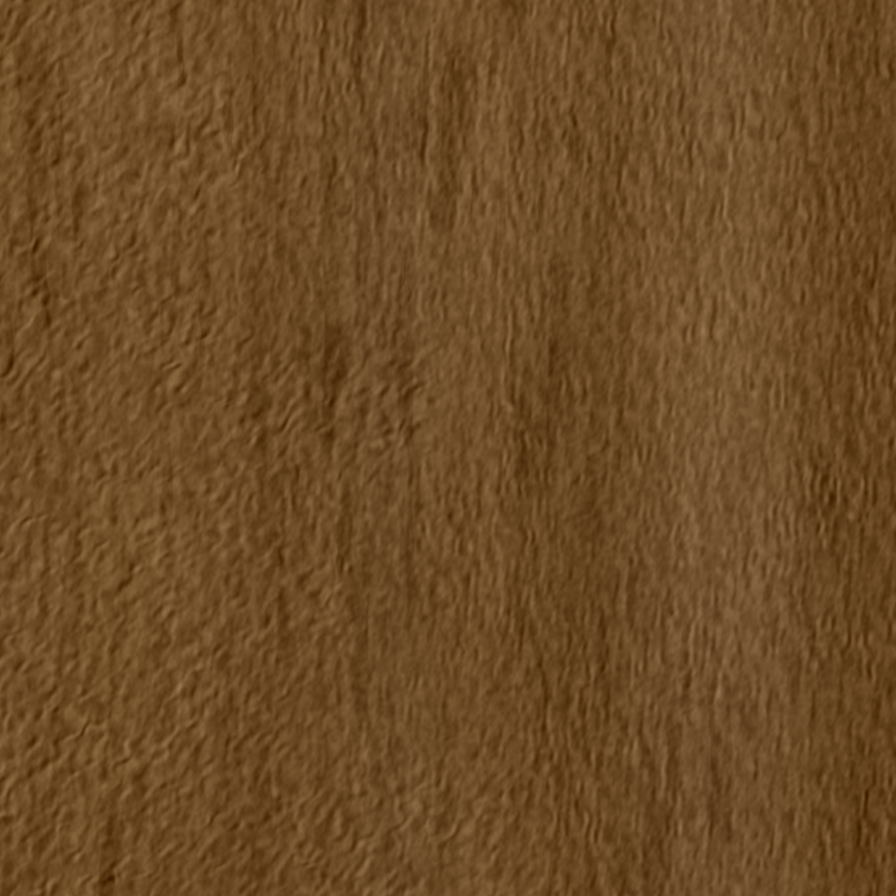
Write a Shadertoy shader that draws this texture.

```glsl
float hash(vec2 p) {
    vec3 q = fract(vec3(p.xyx) * 0.1031);
    q += dot(q, q.yzx + 33.33);
    return fract((q.x + q.y) * q.z);
}

// Smooth value noise from -1 to 1
float noise(vec2 p) {
    vec2 cell = floor(p), f = fract(p);
    f = f * f * (3.0 - 2.0 * f);
    float low = mix(hash(cell), hash(cell + vec2(1, 0)), f.x);
    float high = mix(hash(cell + vec2(0, 1)), hash(cell + vec2(1, 1)), f.x);
    return 2.0 * mix(low, high, f.y) - 1.0;
}

float fbm(vec2 p) {
    float sum = 0.0, amplitude = 0.6;
    for (int i = 0; i < 4; i++) {
        sum += amplitude * noise(p);
        p = p * 2.03 + vec2(17.3, 9.1);
        amplitude *= 0.55;
    }
    return sum;
}

vec2 rotate(vec2 p, float angle) {
    float c = cos(angle), s = sin(angle);
    return vec2(c * p.x + s * p.y, c * p.y - s * p.x);
}

float band(float x, float centre, float width) {
    float d = (x - centre) / width;
    return exp(-d * d);
}

// Short embossed fibres, leaning by the given angle
float fibres(vec2 p, float angle, vec2 scale) {
    vec2 q = rotate(p, angle) * scale + 150.0;
    return noise(q) - 0.7 * noise(q + vec2(1.0, 0.2));
}

void mainImage(out vec4 fragColor, in vec2 fragCoord) {
    vec2 uv = fragCoord / iResolution.xy;

    // Gentle bending and ragged edges of the vertical grain
    float bend = 0.016 * noise(uv * vec2(3.0, 2.2) + 4.0)
               + 0.004 * noise(uv * vec2(11.0, 8.0));
    vec2 ragged = vec2(noise(uv * 70.0), noise(uv * 70.0 + 80.0));
    vec2 p = uv + vec2(bend, 0.0) + 0.0018 * ragged;

    // Broad light and dark bands
    float tone = 0.424 + 0.020 * band(p.x, 0.16, 0.13) + 0.018 * band(p.x, 0.52, 0.05);
    tone += 0.038 * band(p.x, 0.8, 0.085) - 0.018 * band(p.x, 0.66, 0.06);
    tone -= 0.034 * band(p.x, 1.0, 0.11) + 0.012 * band(p.x, 0.31, 0.04);
    tone += 0.024 * (uv.y - 0.5) + 0.013 * fbm(uv * vec2(5.0, 2.5) + 30.0);

    // Long streaks and clusters of broken dark pores
    tone += 0.020 * fbm(p * vec2(34.0, 2.4) + 7.0);
    tone += 0.022 * noise(p * vec2(110.0, 9.0) + 21.0);
    float pores = smoothstep(0.15, 0.75, noise(p * vec2(105.0, 13.0) + 61.0));
    pores *= smoothstep(-0.1, 0.5, noise(p * vec2(15.0, 2.2) + 13.0));
    tone -= 0.062 * pores;

    // Faint nested arches at the upper left
    float arch = uv.y + 14.0 * pow(p.x - 0.18, 2.0) + 0.02 * noise(uv * 18.0);
    float archMask = band(p.x, 0.18, 0.09) * band(uv.y, 0.82, 0.16);
    tone += 0.012 * archMask * sin(arch * 150.0);

    // Fine relief: slanted on the left, upright on the right
    float slanted = fibres(uv + 0.004 * ragged, -0.65, vec2(160.0, 68.0));
    float upright = fibres(uv + 0.002 * ragged, -0.08, vec2(205.0, 58.0));
    float side = smoothstep(0.25, 0.75, uv.x + 0.25 * (uv.y - 0.5) + 0.3 * noise(uv * 9.0));
    float relief = mix(slanted, upright, 0.22 + 0.68 * side);
    float strength = 0.082 + 0.026 * noise(uv * 14.0 + 40.0) - 0.018 * side;
    tone += relief * strength;

    // Crisp specks between the fibres
    tone += 0.036 * noise(rotate(uv, -0.35) * vec2(240.0, 130.0) + 300.0);
    tone += 0.015 * noise(uv * vec2(340.0, 260.0) + 11.0);

    // Brown ramp with ochre and greyish drifts
    vec3 darkBrown = vec3(0.36, 0.23, 0.09);
    vec3 lightBrown = vec3(0.50, 0.37, 0.22);
    vec3 colour = mix(darkBrown, lightBrown, (tone - 0.36) / 0.14);
    float grey = 0.7 * band(p.x, 0.82, 0.09) + 0.6 * band(p.x, 0.45, 0.05) - 0.6 * band(p.x, 0.1, 0.16);
    colour += vec3(-0.003, 0.0, 0.012) * (grey + 0.4 * noise(uv * vec2(8.0, 3.0) + 90.0));
    fragColor = vec4(clamp(colour, 0.0, 1.0), 1.0);
}
```
